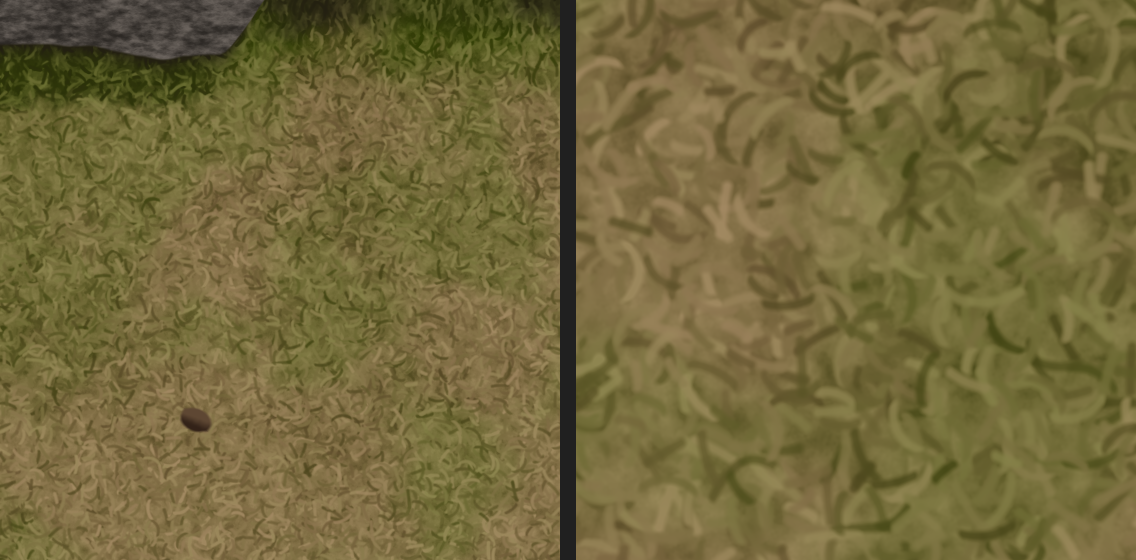
Left: the whole. Right: its middle third, enlarged.
Reproduce this texture procedurally as a WebGL 1 fragment shader.

```glsl
precision highp float;
// Dry, patchy lawn of curled blades below a shaded grey stone, with one fallen leaf.

uniform vec2 u_resolution;

#define BLADE_CELLS 33.0    // grid cells across the canvas
#define BLADE_LENGTH 0.52   // largest half length, in cells
#define BLADE_WIDTH 0.17    // half width, in cells
#define BLADE_OPACITY 0.8
#define TONE_MEAN 0.57      // 0 is dark straw, 1 is pale straw
#define TONE_SPREAD 1.15
#define PATCH_SCALE 5.0     // frequency of green and bare patches
#define STONE_SCALE 34.0
#define LEAF_POS vec2(0.350, 0.250)

const vec3 DARK_STRAW = vec3(0.30, 0.255, 0.115);
const vec3 MID_STRAW = vec3(0.47, 0.40, 0.24);
const vec3 PALE_STRAW = vec3(0.615, 0.53, 0.365);
const vec3 GREEN_SHIFT = vec3(-0.085, -0.012, -0.075);
const vec3 SHADE = vec3(0.13, 0.115, 0.065);
const vec3 STONE_DARK = vec3(0.17, 0.155, 0.14);
const vec3 STONE_PALE = vec3(0.44, 0.41, 0.385);

float hash(vec2 p) {
  vec3 q = fract(vec3(p.xyx) * 0.1031);
  q += dot(q, q.yzx + 33.33);
  return fract((q.x + q.y) * q.z);
}

float noise(vec2 p) {
  vec2 i = floor(p), f = fract(p);
  f = f * f * (3.0 - 2.0 * f);
  return mix(mix(hash(i), hash(i + vec2(1, 0)), f.x),
             mix(hash(i + vec2(0, 1)), hash(i + vec2(1, 1)), f.x), f.y);
}

float fbm(vec2 p) {
  float sum = 0.0, amp = 0.53;
  for (int i = 0; i < 4; i++) {
    sum += amp * noise(p);
    p = mat2(0.8, 0.6, -0.6, 0.8) * p * 2.03 + 17.0;
    amp *= 0.5;
  }
  return sum;
}

// Soft bent stroke lying along the x axis
float blade(vec2 q, float halfLen, float bend) {
  q.y += bend * (q.x * q.x - 0.1);
  float along = max(abs(q.x) - halfLen, 0.0);
  return 1.0 - smoothstep(0.02, BLADE_WIDTH, length(vec2(along, q.y)));
}

// Layered blades: x is tone, y is the greenness offset
vec2 grass(vec2 uv) {
  vec2 result = vec2(fbm(uv * 60.0), 0.0);
  for (int layer = 0; layer < 5; layer++) {
    vec2 shift = vec2(7.31, 3.67) * float(layer);
    vec2 p = uv * BLADE_CELLS + shift;
    for (int j = -1; j <= 1; j++) {
      for (int i = -1; i <= 1; i++) {
        vec2 cell = floor(p) + vec2(i, j);
        vec2 seed = cell + 61.0 * float(layer);
        vec2 center = cell + vec2(hash(seed + 5.1), hash(seed + 9.7));
        float turn = hash(seed + 23.4);
        float upright = smoothstep(0.84, 0.97, (center.y - shift.y) / BLADE_CELLS);
        float angle = mix(turn * 3.1416, 1.57 + (turn - 0.5) * 1.3, upright);
        float c = cos(angle), s = sin(angle);
        vec2 q = mat2(c, -s, s, c) * (p - center);
        float halfLen = BLADE_LENGTH * mix(0.4, 1.0, hash(seed + 31.9));
        float cover = blade(q, halfLen, (hash(seed + 41.3) - 0.5) * 1.8);
        vec2 look = vec2(hash(seed + 53.8), hash(seed + 67.2) - 0.5);
        result = mix(result, look, cover * BLADE_OPACITY);
      }
    }
  }
  return result;
}

// Height of the lower rim of the stone
float stoneRim(float x) {
  float rim = 0.915 - 0.018 * smoothstep(0.1, 0.32, x) + 0.125 * smoothstep(0.39, 0.5, x);
  return rim + 0.014 * (noise(vec2(x * 24.0, 2.0)) - 0.5);
}

vec3 stone(vec2 uv) {
  float grain = fbm(vec2(uv.x + uv.y * 0.3, uv.y * 2.2) * STONE_SCALE);
  float pits = fbm(vec2(uv.x, uv.y * 1.8) * STONE_SCALE * 2.2 + 40.0);
  float light = smoothstep(0.2, 0.85, mix(grain, pits, 0.45));
  return mix(STONE_DARK, STONE_PALE, light);
}

void main() {
  vec2 uv = gl_FragCoord.xy / u_resolution;
  float patches = fbm(uv * PATCH_SCALE + 3.0);
  float ragged = (fbm(uv * 28.0) - 0.5) * 0.06;
  vec2 turf = grass(uv);

  // Lawn: straw tones, greener upward and to the left
  float herbs = smoothstep(0.79, 0.83, uv.y + ragged) * (1.0 - smoothstep(0.33, 0.42, uv.x + ragged));
  float verge = smoothstep(0.78, 0.97, uv.y + ragged);
  float tone = TONE_MEAN + (turf.x - 0.5) * TONE_SPREAD + (patches - 0.5) * 0.35;
  tone += 0.1 * (0.5 - uv.y) + 0.06 * (uv.x - 0.5) - 0.3 * verge - 0.28 * herbs;
  vec3 color = mix(DARK_STRAW, MID_STRAW, smoothstep(-0.15, 0.5, tone));
  color = mix(color, PALE_STRAW, clamp((tone - 0.4) * 1.5, 0.0, 1.0));
  float green = smoothstep(0.42, 0.72, fbm(uv * PATCH_SCALE + 29.0) + 0.22 * (uv.y - uv.x * 0.5) - 0.02);
  color += GREEN_SHIFT * clamp(green * 0.7 + 0.6 * verge + 0.4 * herbs + turf.y * 0.5, -0.3, 1.3);

  // Shade under the stone and in the hollow beside it
  float below = stoneRim(uv.x) - uv.y;
  float under = exp(-max(below, 0.0) / 0.016) * (1.0 - smoothstep(0.42, 0.5, uv.x));
  float hollow = smoothstep(0.92, 0.99, uv.y + ragged) * smoothstep(0.42, 0.5, uv.x);
  hollow *= 1.0 - 0.65 * smoothstep(0.58, 0.74, uv.x) * (1.0 - smoothstep(0.88, 0.95, uv.x));
  float shade = max(under, hollow * 0.85) + 0.4 * herbs * (1.0 - turf.x);
  color = mix(color, SHADE, clamp(shade * (1.15 - 0.5 * turf.x), 0.0, 0.95));
  color = mix(color, stone(uv), smoothstep(-0.003, 0.003, -below));

  // Fallen leaf with a dark folded underside
  vec2 leaf = uv - LEAF_POS;
  float leafEdge = length(leaf * vec2(0.85, 1.1)) + abs(leaf.x + leaf.y) * 0.3 + ragged * 0.15;
  float fold = smoothstep(-0.012, 0.008, leaf.y + leaf.x * 0.35 + ragged * 0.2);
  vec3 leafColor = mix(vec3(0.20, 0.135, 0.095), vec3(0.37, 0.28, 0.20), fold);
  color = mix(color, leafColor, 1.0 - smoothstep(0.026, 0.034, leafEdge));

  gl_FragColor = vec4(color, 1.0);
}
```
